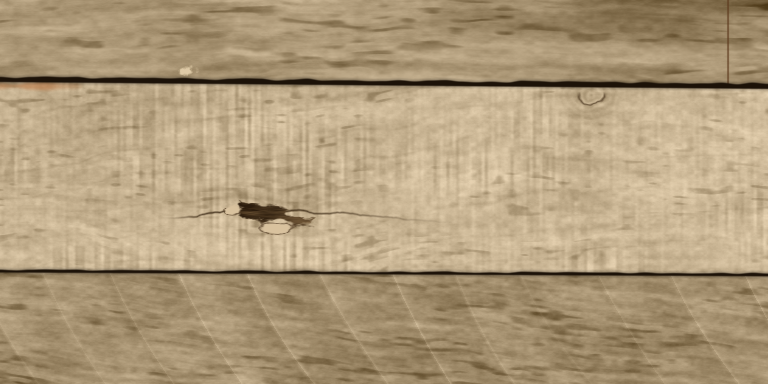
A WebGL 1 fragment shader for this texture:

```glsl
precision highp float;
// Three weathered oak boards with dark gaps, a butt joint, a knot and a split.
// Each board gets its own tone from stretched noise; saw marks, flecks and
// damage are layered on with distance functions. Units: canvas height = 1.
uniform vec2 u_resolution;

float hash(vec2 p) {
  vec3 q = fract(p.xyx * 0.1031);
  q += dot(q, q.yzx + 33.33);
  return fract((q.x + q.y) * q.z);
}

float noise(vec2 p) {
  vec2 i = floor(p), f = fract(p);
  f = f * f * (3.0 - 2.0 * f);
  return mix(mix(hash(i), hash(i + vec2(1, 0)), f.x),
             mix(hash(i + vec2(0, 1)), hash(i + vec2(1, 1)), f.x), f.y);
}

// Fractal noise centred on zero
float fbm(vec2 p) {
  float sum = 0.0, amp = 0.5;
  for (int i = 0; i < 4; i++) {
    sum += amp * (noise(p) - 0.5);
    p = p * 2.03 + 17.3;
    amp *= 0.5;
  }
  return sum;
}

// Short dark pores stretched along the grain
float flecks(vec2 p, float threshold) {
  return smoothstep(threshold, 0.95, noise(p)) * smoothstep(0.25, 0.7, noise(p * 0.21 + 5.0));
}

// Smooth-edged coverage of a signed distance
float cover(float d, float blur) {
  return 1.0 - smoothstep(-blur, blur, d);
}

// Wood shade with a constant warm offset between channels
vec3 wood(float tone) {
  return vec3(tone, tone - 0.08, tone - 0.21);
}

float topBoard(vec2 p) {
  vec2 q = p + vec2(0.0, 0.09 * fbm(p * vec2(2.2, 3.0)));
  float tone = 0.67 + 0.30 * fbm(q * vec2(3.0, 42.0)) + 0.18 * fbm(p * vec2(4.0, 9.0));
  tone += 0.12 * fbm(p * vec2(45.0, 90.0));
  tone -= 0.15 * smoothstep(0.9, 1.8, p.x) * smoothstep(0.84, 1.0, p.y);
  return tone - 0.16 * flecks(q * vec2(16.0, 100.0), 0.55);
}

float middleBoard(vec2 p) {
  vec2 q = p + vec2(0.0, 0.16 * fbm(p * vec2(1.6, 3.0) + 4.0));
  float tone = 0.785 + 0.14 * fbm(q * vec2(4.0, 40.0)) + 0.13 * fbm(p * vec2(4.0, 6.0));
  tone += 0.15 * fbm(p * vec2(60.0, 85.0));
  // Fine upright saw fibres, fading in and out in patches
  float patches = smoothstep(0.3, 0.75, noise(p * vec2(5.0, 7.0) + 8.0));
  tone += 0.11 * (noise(p * vec2(120.0, 9.0)) - 0.5) * (0.4 + patches);
  // Sparse wavy growth lines
  float ring = abs(fract(q.y * 13.0 - q.x * 1.3 + 1.5 * fbm(p * 2.0)) - 0.5);
  tone -= 0.055 * cover(ring - 0.04, 0.06) * noise(p * vec2(9.0, 25.0));
  return tone + 0.02 * (p.x - 1.0) - 0.13 * flecks(q * vec2(30.0, 95.0), 0.62);
}

float bottomBoard(vec2 p) {
  vec2 q = vec2(p.x, p.y + 0.10 * p.x + 0.03 * fbm(p * 4.0));
  float tone = 0.635 + 0.20 * fbm(q * vec2(8.0, 65.0)) + 0.14 * fbm(p * vec2(3.0, 5.0));
  tone += 0.14 * fbm(p * vec2(60.0, 100.0));
  // Slanted, slightly curved circular-saw steps
  float s = (p.x + 0.72 * p.y - 0.5 * p.y * p.y) * 5.6 + 0.5 * noise(vec2(p.x * 3.0, 2.0));
  float ridge = abs(fract(s) - 0.5);
  float strength = 0.3 + 0.7 * hash(vec2(floor(s), 3.0));
  tone += strength * (0.07 * (0.5 - fract(s)) + 0.07 * smoothstep(0.45, 0.5, ridge) - 0.01);
  tone += 0.05 * (noise(vec2(s * 3.0, 1.0)) - 0.5);
  return tone - 0.15 * flecks(q * vec2(20.0, 110.0), 0.5);
}

void main() {
  vec2 p = gl_FragCoord.xy / u_resolution.y;
  float px = 1.0 / u_resolution.y;
  float rough = noise(vec2(p.x * 25.0, 4.0)) - 0.5;
  float upper = p.y - (0.793 - 0.009 * p.x + 0.003 * rough);
  float lower = p.y - (0.294 - 0.005 * p.x + 0.002 * rough);

  // Boards
  float tone = mix(middleBoard(p), topBoard(p), smoothstep(-px, px, upper));
  tone = mix(bottomBoard(p), tone, smoothstep(-px, px, lower));
  vec3 color = wood(clamp(tone, 0.3, 0.9));

  // Rusty stain below the upper gap and pale chip above it
  float stain = cover(length((p - vec2(0.06, 0.776)) * vec2(0.09, 1.0)) - 0.008 - 0.012 * rough, 0.007);
  color = mix(color, vec3(0.72, 0.45, 0.25), 0.55 * stain);
  float chip = length((p - vec2(0.487, 0.815)) * vec2(0.5, 1.0)) + 0.02 * fbm(p * 60.0);
  color = mix(color, vec3(0.87, 0.79, 0.65), cover(chip - 0.010, 0.004));

  // Knot: faint rings with a broken dark arc
  vec2 k = p - vec2(1.54, 0.752);
  float r = length(k * vec2(0.8, 1.0)) + 0.02 * fbm(p * 25.0);
  color -= 0.07 * cover(r - 0.05, 0.03) * (0.5 + 0.5 * cos(r * 420.0));
  float arc = cover(abs(r - 0.026) - 0.002, 0.003) * smoothstep(0.012, -0.004, k.y);
  color = mix(color, vec3(0.30, 0.22, 0.13), 0.75 * arc);
  color -= 0.16 * cover(length(p - vec2(0.839, 0.633)) - 0.006, 0.006);

  // Split: thin crack tapering both ways from a ragged hollow
  float crackY = 0.434 + 0.018 * smoothstep(0.42, 0.65, p.x) - 0.03 * smoothstep(0.7, 1.25, p.x);
  crackY += 0.018 * fbm(vec2(p.x * 18.0, 9.0));
  float reach = smoothstep(0.41, 0.55, p.x) * (1.0 - smoothstep(0.7, 1.25, p.x));
  color = mix(color, vec3(0.22, 0.15, 0.07), 0.85 * reach * cover(abs(p.y - crackY) - 0.002, 0.003));
  vec2 h = p - vec2(0.625, 0.452 - 0.16 * (p.x - 0.625));
  float ragged = 0.04 * fbm(p * vec2(22.0, 50.0));
  float hollow = max(abs(h.y) - 0.025 + 0.09 * h.x, max(-h.x, h.x - 0.19)) + ragged;
  vec3 inside = mix(vec3(0.17, 0.11, 0.05), vec3(0.50, 0.39, 0.25),
                    clamp(h.x * 3.5 + 1.6 * fbm(p * vec2(14.0, 90.0)), 0.0, 1.0));
  color = mix(color, inside, cover(hollow, 0.004));
  float flake = min(length((p - vec2(0.603, 0.455)) * vec2(0.6, 1.0)) - 0.012,
                    length((p - vec2(0.725, 0.409)) * vec2(0.4, 1.0)) - 0.013) + 0.5 * ragged;
  color = mix(color, vec3(0.30, 0.21, 0.12), 0.8 * cover(abs(flake - 0.002) - 0.001, 0.002) * step(h.y, 0.0));
  color = mix(color, vec3(0.85, 0.76, 0.62), cover(flake, 0.003));

  // Butt joint, then the shadowed gaps between boards
  float joint = cover(abs(p.x - 1.896) - 0.002, px) * step(0.0, upper);
  color = mix(color, vec3(0.36, 0.22, 0.11), 0.85 * joint);
  float gap = min(abs(upper) - 0.0065 - 0.003 * rough, abs(lower) - 0.0035 - 0.002 * rough);
  color *= 1.0 - 0.25 * cover(gap - 0.004, 0.006);
  color = mix(color, vec3(0.11, 0.07, 0.03), cover(gap, px));
  gl_FragColor = vec4(color, 1.0);
}
```
